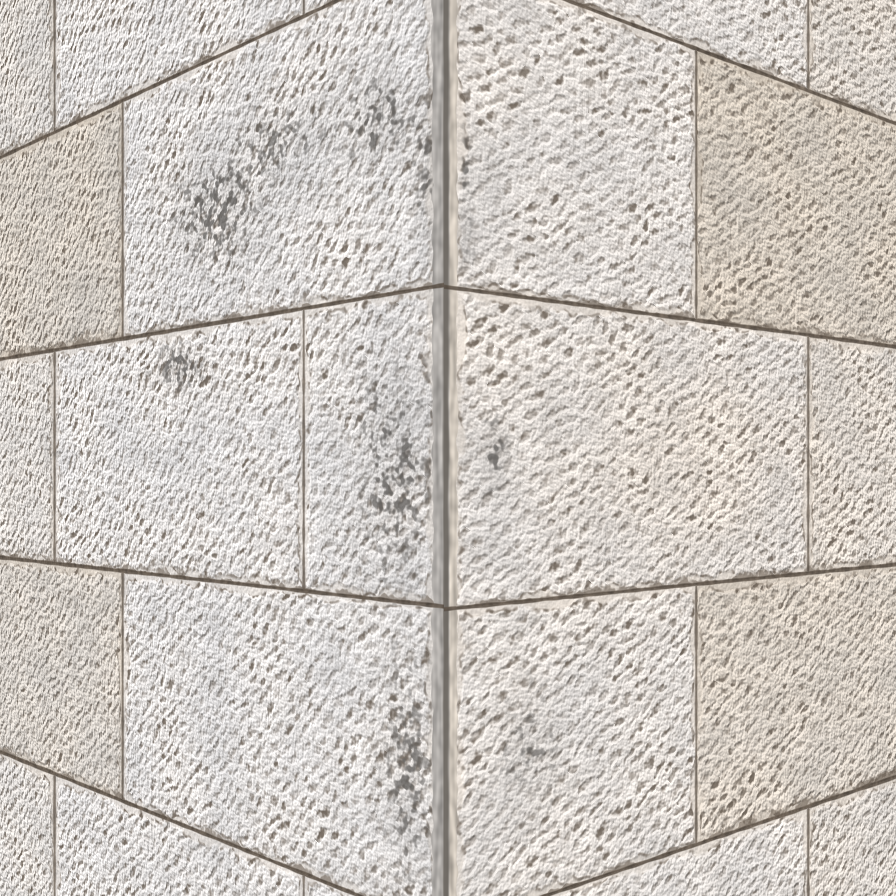
Reproduce this texture procedurally as a WebGL 1 fragment shader.

```glsl
precision highp float;
// Outside corner of a wall of rough, pale stone blocks, seen in perspective.
// Each side maps to wall coordinates by its converging bed joints; slanted
// chisel pits and gradient noise form a height field, lit from above.
uniform vec2 u_resolution;
const float CORNER_X = 0.496;
// Heights of the four bed joints at the corner and at the outer canvas edges.
const vec4 LEFT_CORNER = vec4(1.055, 0.682, 0.323, -0.038);
const vec4 LEFT_EDGE = vec4(0.824, 0.599, 0.378, 0.161);
const vec4 RIGHT_CORNER = vec4(1.051, 0.680, 0.320, -0.038);
const vec4 RIGHT_EDGE = vec4(0.862, 0.613, 0.370, 0.133);
const float DEPTH = 1.7;
const float BED_WIDTH = 0.0021;
const float HEAD_WIDTH = 0.0013;
const vec2 CHISEL_RATE = vec2(13.0, 23.0);
const vec2 LIGHT_STEP = vec2(-0.0008, 0.0019);
const float RELIEF = 0.55;
const vec3 COOL_STONE = vec3(0.892, 0.884, 0.882);
const vec3 WARM_STONE = vec3(0.885, 0.850, 0.812);
const vec3 OUTER_TINT = vec3(0.945, 0.935, 0.915);
const vec3 DIRT = vec3(0.42, 0.375, 0.33);
const vec3 STAIN = vec3(0.39, 0.38, 0.37);
const vec3 JOINT = vec3(0.36, 0.32, 0.28);

struct Wall { vec2 uv; float bed, head, rim, above, side, outer; };

float hash(vec2 p) { return fract(sin(dot(p, vec2(127.1, 311.7))) * 43758.5); }
float slope(vec2 cell, vec2 offset) {
  float a = 6.2832 * hash(cell);
  return dot(vec2(cos(a), sin(a)), offset);
}
float noise(vec2 p) {
  vec2 i = floor(p), f = p - i, e = vec2(1.0, 0.0);
  vec2 w = f * f * f * (f * (f * 6.0 - 15.0) + 10.0);
  return mix(mix(slope(i, f), slope(i + e, f - e), w.x),
             mix(slope(i + e.yx, f - e.yx), slope(i + 1.0, f - 1.0), w.x), w.y);
}
// Perspective coordinates, block position and distances to the joints.
Wall wallAt(vec2 p) {
  Wall w;
  bool left = p.x < CORNER_X;
  w.side = left ? -1.0 : 1.0;
  float away = abs(p.x - CORNER_X) / (left ? CORNER_X : 1.0 - CORNER_X);
  vec4 corner = left ? LEFT_CORNER : RIGHT_CORNER;
  vec4 beds = mix(corner, left ? LEFT_EDGE : RIGHT_EDGE, away);
  float size = beds.y - beds.z;
  w.uv = vec2(w.side * DEPTH * (1.0 / size - 1.0 / (corner.y - corner.z)), (p.y - beds.z) / size);
  vec4 d = p.y - beds, u = d + 9.0 * step(d, vec4(0.0));
  w.above = min(min(u.x, u.y), min(u.z, u.w));
  d = abs(d);
  w.bed = min(min(d.x, d.y), min(d.z, d.w));
  bool odd = mod(dot(step(vec4(p.y), beds), vec4(1.0)), 2.0) > 0.5;
  vec2 heads = left ? (odd ? vec2(0.137, -1.0) : vec2(0.061, 0.339)) : vec2(odd ? 0.777 : 0.902, 2.0);
  w.outer = step(0.0, (p.x - heads.x) * w.side) * (odd ? 1.0 : 0.4);
  w.head = min(abs(p.x - heads.x), abs(p.x - heads.y));
  w.rim = min(min(w.bed, w.head * 1.8), abs(p.x - CORNER_X - 0.0005) - 0.0105);
  return w;
}
// Staggered, slanted pits with ragged outlines and uneven depth.
float chisel(vec2 uv, float side, float ragged) {
  float a = side < 0.0 ? 0.78 : 0.60;
  vec2 q = mat2(cos(a), -sin(a), sin(a), cos(a)) * uv * CHISEL_RATE;
  q += 0.7 * vec2(noise(uv * 9.0), noise(uv * 9.0 + 31.0));
  q.x += 0.37 * floor(q.y);
  vec2 cell = floor(q);
  vec2 f = fract(q) - 0.5 - 0.25 * (vec2(hash(cell + 3.0), hash(cell + 9.0)) - 0.5);
  float r = length(f * vec2(0.85, 1.15)) + 0.28 * ragged;
  return (1.0 - smoothstep(0.06, 0.47, r)) * mix(0.4, 1.0, hash(cell + 17.0));
}
// Height in x, pit depth in y, flat chipped margin in z.
vec3 surface(Wall w) {
  float chips = 0.010 * noise(w.uv * 7.0) + 0.007 * noise(w.uv * 24.0);
  float inside = smoothstep(0.004, 0.011, w.rim + chips);
  float coarse = noise(w.uv * 33.0), fine = noise(w.uv * 74.0);
  float pit = chisel(w.uv, w.side, coarse + 0.7 * fine) * inside;
  float grain = 0.34 * coarse + 0.36 * fine + 0.18 * noise(w.uv * 125.0);
  return vec3(0.5 * inside - 0.6 * pit + grain * mix(0.45, 1.0, inside), pit, 1.0 - inside);
}
float spot(vec2 p, float x, float y, float rx, float ry) {
  vec2 d = (p - vec2(x, y)) / vec2(rx, ry);
  return exp(-dot(d, d));
}
void main() {
  vec2 p = gl_FragCoord.xy / u_resolution;
  float px = 1.0 / min(u_resolution.x, u_resolution.y);
  Wall w = wallAt(p);
  vec3 s = surface(w);
  float lit = s.x - surface(wallAt(p + LIGHT_STEP)).x;
  float cloud = noise(w.uv * 3.0 + 7.0);
  float blotch = noise(w.uv * 21.0 + 40.0) + 0.8 * noise(w.uv * 52.0);
  // Tint: cool on the left, warm on the right and on the outer blocks.
  float warm = 0.3 + 0.18 * w.side + 0.3 * w.outer + 0.5 * spot(p, 0.78, 0.49, 0.15, 0.13);
  vec3 color = mix(COOL_STONE, WARM_STONE, clamp(warm + 0.3 * cloud + 0.4 * s.z, 0.0, 1.0));
  color *= mix(vec3(1.0), OUTER_TINT, w.outer * (0.6 + 0.8 * p.y));
  color *= (1.0 + 0.08 * cloud + 0.08 * noise(w.uv * 9.0)) * (1.0 + RELIEF * clamp(lit, -0.9, 0.24));
  // Brown dirt in pits, along chipped rims and on lower block edges.
  float dirt = s.y * (0.32 + 0.65 * smoothstep(-0.2, 0.6, cloud + blotch));
  dirt += 2.2 * s.z * (1.0 - s.z) * smoothstep(-0.15, 0.4, blotch);
  float ledge = w.above + 0.012 * noise(w.uv * 8.0 + 3.0) + 0.006 * blotch;
  dirt += 0.6 * (1.0 - smoothstep(0.001, 0.005, ledge));
  color = mix(color, DIRT, clamp(dirt, 0.0, 0.85));
  // Broken grey weathering, densest in a few areas.
  float weather = spot(p, 0.425, 0.87, 0.04, 0.05) + spot(p, 0.24, 0.765, 0.05, 0.06)
    + 0.7 * spot(p, 0.315, 0.84, 0.06, 0.05) + spot(p, 0.44, 0.485, 0.045, 0.13)
    + spot(p, 0.2, 0.59, 0.025, 0.025) + 0.8 * spot(p, 0.455, 0.13, 0.03, 0.14)
    + 0.8 * spot(p, 0.475, 0.79, 0.015, 0.09) + spot(p, 0.553, 0.49, 0.015, 0.05)
    + 0.8 * spot(p, 0.521, 0.78, 0.009, 0.09) + 0.7 * spot(p, 0.59, 0.165, 0.04, 0.06);
  float stain = smoothstep(0.1, 0.65, blotch + 0.4 * weather + 0.3 * cloud - 0.14);
  color = mix(color, STAIN, (0.8 * stain + 0.12) * clamp(weather + 0.1, 0.0, 0.9));
  // Dressed corner: grey strip, dark recess, then a cream strip.
  float c = p.x - CORNER_X, streak = noise(vec2(p.x * 210.0, p.y * 17.0));
  vec3 strip = mix(vec3(0.68, 0.665, 0.65), vec3(0.80, 0.765, 0.72), smoothstep(0.004, 0.007, c));
  strip *= 1.0 + 0.25 * streak + 0.15 * noise(p * vec2(150.0, 75.0));
  float recess = 1.0 - smoothstep(0.0015, 0.0045, abs(c - 0.0017 + 0.001 * streak));
  strip = mix(strip, vec3(0.40, 0.38, 0.355), 0.85 * recess);
  float stripEdge = abs(c - 0.0005) + 0.003 * noise(p * vec2(20.0, 60.0));
  color = mix(strip, color, smoothstep(0.013, 0.013 + 1.5 * px, stripEdge));
  // Narrow mortar joints.
  vec2 gap = vec2(w.bed, w.head) + 0.001 * noise(p * 60.0);
  vec2 width = vec2(BED_WIDTH, HEAD_WIDTH);
  vec2 joint = (1.0 - smoothstep(width - px, width + px, gap)) * vec2(0.9, 0.75);
  color = mix(color, JOINT * (1.0 + 0.3 * blotch), max(joint.x, joint.y));
  gl_FragColor = vec4(clamp(color, 0.0, 1.0), 1.0);
}
```
